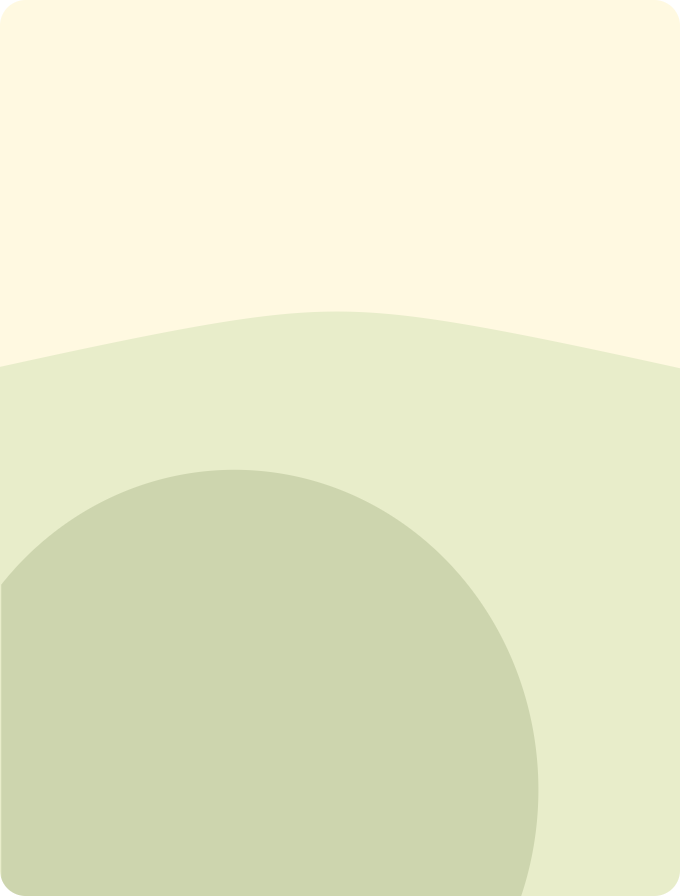
Reproduce this background procedurally as a Shadertoy shader.

```glsl
// Pale cream sky over a soft green hill and a darker round mound, on a rounded card.

#define SKY_COLOR    vec3(1.0, 0.976, 0.882)
#define HILL_COLOR   vec3(0.910, 0.929, 0.792)
#define MOUND_COLOR  vec3(0.804, 0.835, 0.682)
#define PAGE_COLOR   vec3(1.0)
#define HILL_PEAK    vec2(0.376, 0.6523)
#define HILL_SLOPE   0.234
#define HILL_ROUND   0.0318
#define MOUND_CENTER vec2(0.2617, 0.1185)
#define MOUND_RADII  vec2(0.3392, 0.3572)
#define MOUND_INSET  0.0014
#define CORNER       0.0286

// Coverage of a shape from its signed distance (negative inside)
float cover(float dist) {
    return clamp(0.5 - dist * iResolution.y, 0.0, 1.0);
}

// Hyperbolic crest: rounded at the peak, nearly straight at the sides
float hillDistance(vec2 p) {
    vec2 q = p - HILL_PEAK;
    float bend = length(vec2(HILL_ROUND, HILL_SLOPE * q.x));
    float steepness = HILL_SLOPE * HILL_SLOPE * q.x / bend;
    return (q.y + bend - HILL_ROUND) / length(vec2(1.0, steepness));
}

// First-order distance to an ellipse
float ellipseDistance(vec2 p, vec2 radii) {
    vec2 q = p / radii;
    float k = length(q);
    return k * (k - 1.0) / max(length(q / radii), 0.0001);
}

float roundedBoxDistance(vec2 p, vec2 halfSize, float radius) {
    vec2 q = abs(p) - halfSize + radius;
    return length(max(q, 0.0)) + min(max(q.x, q.y), 0.0) - radius;
}

void mainImage(out vec4 fragColor, in vec2 fragCoord) {
    // One unit is the canvas height
    vec2 p = fragCoord / iResolution.y;
    vec2 halfSize = 0.5 * iResolution.xy / iResolution.y;

    // Landscape, back to front
    vec3 color = mix(SKY_COLOR, HILL_COLOR, cover(hillDistance(p)));
    float mound = ellipseDistance(p - MOUND_CENTER, MOUND_RADII);
    mound = max(mound, MOUND_INSET - p.x);
    color = mix(color, MOUND_COLOR, cover(mound));

    // Rounded card corners
    float card = cover(roundedBoxDistance(p - halfSize, halfSize, CORNER));
    fragColor = vec4(mix(PAGE_COLOR, color, card), 1.0);
}
```
